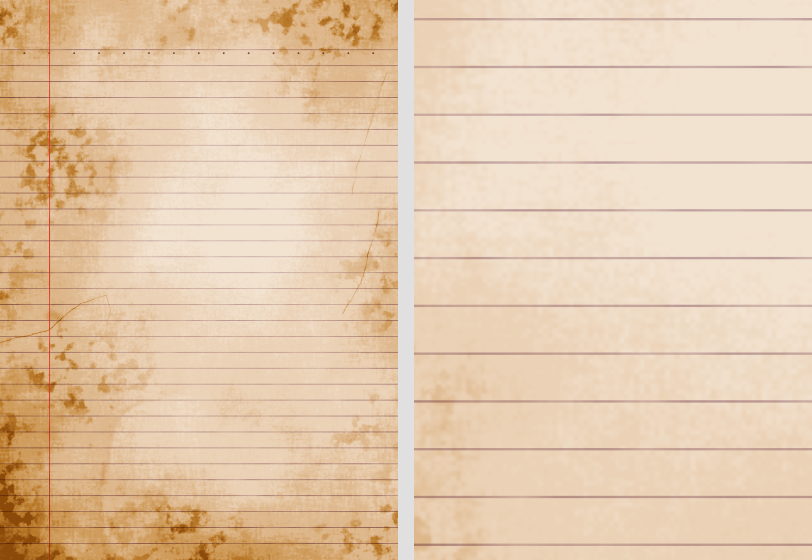
Left, the full canvas; right, a detail of the centre.
Reproduce this texture procedurally as a WebGL 1 fragment shader.

```glsl
precision highp float;
uniform vec2 u_resolution;

const float ASPECT = 0.711;
const float RULE_COUNT = 32.0;
const float RULE_TOP = 0.0888;
const float RULE_STEP = 0.02844;
const float DOT_COUNT = 15.0;
const vec2 DOT_START = vec2(0.0435, 0.0950);
const float DOT_STEP = 0.04452;
const float MARGIN_X = 0.0885;

float hash(vec2 cell) {
  vec3 q = fract(cell.xyx * vec3(0.1031, 0.1030, 0.0973));
  q += dot(q, q.yzx + 33.33);
  return fract((q.x + q.y) * q.z);
}

float noise(vec2 p) {
  vec2 i = floor(p), f = fract(p);
  f = f * f * (3.0 - 2.0 * f);
  return mix(mix(hash(i), hash(i + vec2(1.0, 0.0)), f.x),
             mix(hash(i + vec2(0.0, 1.0)), hash(i + 1.0), f.x), f.y);
}

float fbm(vec2 p) {
  float sum = 0.0, amp = 0.516;
  for (int i = 0; i < 5; i++) {
    sum += amp * noise(p);
    p = mat2(1.6, 1.2, -1.2, 1.6) * p + 7.3;
    amp *= 0.5;
  }
  return sum;
}

// Antialiased coverage of a stroke at a given distance
float stroke(float dist, float halfWidth, float px) {
  return clamp((halfWidth - abs(dist)) / px + 0.5, 0.0, 1.0);
}

float segment(vec2 p, vec2 a, vec2 b) {
  vec2 ab = b - a;
  return length(p - a - ab * clamp(dot(p - a, ab) / dot(ab, ab), 0.0, 1.0));
}

float blotch(vec2 p, vec2 center, vec2 size) {
  vec2 q = (p - center) / size;
  return exp(-dot(q, q));
}

// Aged paper ramp, from bleached cream to burnt brown
vec3 paperColor(float tone) {
  vec3 c = mix(vec3(0.95, 0.89, 0.82), vec3(0.92, 0.82, 0.71), smoothstep(0.0, 0.25, tone));
  c = mix(c, vec3(0.87, 0.72, 0.55), smoothstep(0.25, 0.5, tone));
  c = mix(c, vec3(0.81, 0.61, 0.36), smoothstep(0.5, 0.7, tone));
  c = mix(c, vec3(0.73, 0.48, 0.17), smoothstep(0.7, 0.86, tone));
  return mix(c, vec3(0.55, 0.29, 0.04), smoothstep(0.86, 1.1, tone));
}

// Tone of the worn sheet: 0 is bleached, 1 is burnt
float paperTone(vec2 p, vec2 uv) {
  float d = length(uv - vec2(0.58, 0.45));
  float tone = 1.08 * d - 0.06 + 0.12 * smoothstep(0.7, 1.0, uv.y);
  tone += (fbm(p * 7.0 + 3.0) - 0.5) * (0.2 + 0.75 * d);
  tone += (fbm(vec2(p.x * 9.0 + p.y * 4.0, p.y * 3.0 - p.x)) - 0.5) * 0.22;

  // Speckled grime, heavier toward the edges
  float flecks = smoothstep(0.48, 0.72, fbm(p * 55.0));
  tone += 0.38 * flecks * smoothstep(0.38, 0.62, fbm(p * 6.0 + 21.0)) * smoothstep(0.12, 0.5, d);
  float grime = blotch(p, vec2(0.35, 0.055), vec2(0.06, 0.04))
              + blotch(p, vec2(0.26, 0.91), vec2(0.07, 0.05))
              + blotch(p, vec2(0.01, 0.51), vec2(0.04, 0.06));
  tone += grime * (0.06 + 0.25 * smoothstep(0.4, 0.65, fbm(p * 28.0 + 9.0)));

  // Water stain with a pale inside and a dark rim on its left
  float ring = length((p - vec2(0.34, 0.885)) * vec2(1.0, 0.9)) - 0.165
             + 0.05 * (fbm(p * 8.0 + 40.0) - 0.5);
  float fade = 1.0 - smoothstep(0.22, 0.42, p.x);
  tone -= 0.13 * (1.0 - smoothstep(-0.008, 0.004, ring)) * fade;
  tone += 0.09 * exp(-abs(ring) * 130.0) * fade;

  // Woven fibre and fine grain
  float weave = noise(p * vec2(260.0, 60.0)) + noise(p * vec2(60.0, 260.0)) - 1.0;
  return tone + weave * (0.03 + 0.09 * d) + (noise(p * 330.0) - 0.5) * 0.09;
}

float creases(vec2 p, float px) {
  vec2 q = p + 0.012 * (vec2(fbm(p * 24.0), fbm(p * 24.0 + 50.0)) - 0.5);
  float left = min(segment(q, vec2(-0.01, 0.612), vec2(0.08, 0.592)),
                   segment(q, vec2(0.08, 0.592), vec2(0.142, 0.545)));
  left = min(left, segment(q, vec2(0.142, 0.545), vec2(0.19, 0.528)));
  float hook = min(segment(q, vec2(0.19, 0.528), vec2(0.199, 0.553)),
                   segment(q, vec2(0.199, 0.553), vec2(0.193, 0.592)));
  float upper = segment(q, vec2(0.69, 0.13), vec2(0.625, 0.35));
  float lower = min(segment(q, vec2(0.678, 0.375), vec2(0.648, 0.495)),
                    segment(q, vec2(0.648, 0.495), vec2(0.612, 0.56)));
  float wear = smoothstep(0.25, 0.65, noise(p * 45.0));
  float sharp = max(stroke(left, 0.0008, px), stroke(lower, 0.0008, px));
  float faint = max(stroke(hook, 0.0007, px), stroke(upper, 0.0007, px));
  float shade = exp(-min(left, min(lower, upper)) * 170.0);
  return max(sharp, 0.65 * faint) * (0.3 + 0.7 * wear) * 0.36 + 0.07 * shade;
}

void main() {
  vec2 uv = gl_FragCoord.xy / u_resolution;
  uv.y = 1.0 - uv.y;
  vec2 p = uv * vec2(ASPECT, 1.0);
  float px = 1.0 / u_resolution.y;
  vec3 color = paperColor(paperTone(p, uv) + creases(p, px));

  // Ruled lines with patchy ink
  float row = clamp(floor((p.y - RULE_TOP) / RULE_STEP + 0.5), 0.0, RULE_COUNT - 1.0);
  float rule = stroke(p.y - RULE_TOP - row * RULE_STEP, 0.0007, px);
  float ink = 0.5 + 0.45 * noise(vec2(p.x * 40.0, row * 5.7));
  ink *= 0.75 + 0.6 * smoothstep(0.2, 0.6, length(uv - vec2(0.58, 0.45)));
  color *= mix(vec3(1.0), vec3(0.68, 0.55, 0.62), rule * ink);

  // Row of dots under the first rule
  float column = clamp(floor((p.x - DOT_START.x) / DOT_STEP + 0.5), 0.0, DOT_COUNT - 1.0);
  float dotDist = length(p - DOT_START - vec2(column * DOT_STEP, 0.0));
  color = mix(color, vec3(0.36, 0.17, 0.14), 0.8 * stroke(dotDist, 0.0016, px));

  // Red margin
  vec3 red = mix(vec3(0.86, 0.20, 0.13), vec3(0.62, 0.17, 0.05), smoothstep(0.65, 1.0, uv.y));
  float margin = stroke(p.x - MARGIN_X, 0.0009, px);
  color = mix(color, red, margin * (0.72 + 0.25 * noise(vec2(3.0, p.y * 35.0))));

  gl_FragColor = vec4(color, 1.0);
}
```
